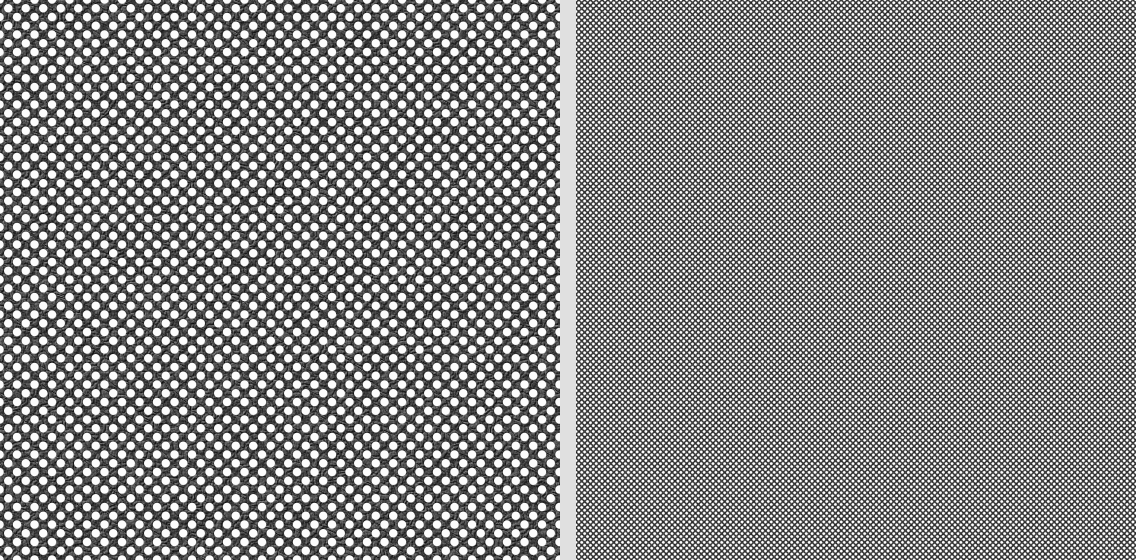
Left, the tile; right, the same tile 3 across and 3 down.
Reproduce this texture procedurally as a Shadertoy shader.

```glsl
// Black wrinkled leather perforated by a staggered grid of round white holes.

const float HOLES = 32.0;                     // holes per row; rows are half a pitch apart
const vec2  GRID_SHIFT = vec2(-0.03, 0.03);   // grid offset, in pitches
const float HOLE_RADIUS = 0.24;               // in pitches
const float RIM_WIDTH = 0.075;                // rolled edge around a hole, in pitches
const float RIM_SHADE = 0.42;
const float RIM_GLINT = 0.13;
const float WRINKLE_CELLS = 84.0;             // whole numbers keep the leather seamless
const float GRAIN_CELLS = 190.0;
const float RELIEF = 0.15;
const float RELIEF_STEP = 0.0016;             // in canvas widths
const float CREASE_DEPTH = 0.09;
const vec2  LIGHT_DIR = vec2(-0.6, 0.8);
const vec3  HOLE_COLOR = vec3(0.99);
const vec3  LEATHER_COLOR = vec3(0.285);
const float TAU = 6.2831853;

vec2 hash22(vec2 p) {
    vec3 q = fract(p.xyx * vec3(0.1031, 0.1030, 0.0973));
    q += dot(q, q.yzx + 33.33);
    return fract((q.xx + q.yz) * q.zy);
}

// Wrapping cellular noise: distance gap between the two nearest points,
// zero along the borders of the cells.
float cellGap(vec2 uv, float cells) {
    vec2 p = uv * cells;
    vec2 base = floor(p);
    float nearest = 8.0, second = 8.0;
    for (int y = -1; y <= 1; y++)
    for (int x = -1; x <= 1; x++) {
        vec2 cell = base + vec2(x, y);
        float d = length(cell + hash22(mod(cell, cells)) - p);
        second = min(second, max(nearest, d));
        nearest = min(nearest, d);
    }
    return second - nearest;
}

// Layered sines with whole periods bend the creases.
vec2 warp(vec2 uv) {
    vec2 a = TAU * uv;
    vec2 bend = sin(a.yx * vec2(23.0, 19.0) + 2.0 * sin(a * vec2(13.0, 17.0)));
    bend += 0.5 * sin(a.yx * vec2(47.0, 41.0) + a * vec2(31.0, 37.0));
    return uv + 0.004 * bend;
}

float leatherHeight(vec2 uv) {
    float wrinkles = smoothstep(0.0, 0.5, cellGap(warp(uv), WRINKLE_CELLS));
    float grain = smoothstep(0.0, 0.6, cellGap(uv, GRAIN_CELLS));
    return wrinkles + 0.45 * grain;
}

vec3 leather(vec2 uv) {
    vec2 towardLight = LIGHT_DIR * RELIEF_STEP;
    float height = leatherHeight(uv);
    float slope = leatherHeight(uv - towardLight) - leatherHeight(uv + towardLight);
    float patches = sin(TAU * (3.0 * uv.x + 2.0 * uv.y)) * sin(TAU * (5.0 * uv.y - 2.0 * uv.x));
    float tone = RELIEF * slope + CREASE_DEPTH * (height - 0.9) + 0.01 * patches;
    return max(LEATHER_COLOR + tone, vec3(0.06));
}

// Offset from the closest hole centre, in pitches.
vec2 fromHole(vec2 uv) {
    vec2 p = uv * HOLES - GRID_SHIFT;
    vec2 corner = p - round(p);
    vec2 middle = fract(p) - 0.5;
    return dot(corner, corner) < dot(middle, middle) ? corner : middle;
}

void mainImage(out vec4 fragColor, in vec2 fragCoord) {
    vec2 uv = fragCoord / iResolution.xy;
    float pixel = HOLES / min(iResolution.x, iResolution.y);

    vec2 offset = fromHole(uv);
    float dist = length(offset);
    float edge = dist - HOLE_RADIUS;

    // Rolled rim: shaded where it turns away from the light, glinting opposite.
    float facing = dot(offset, LIGHT_DIR) / max(dist, 0.001);
    float rim = 1.0 - smoothstep(0.0, RIM_WIDTH, edge);
    vec3 color = leather(uv);
    color *= 1.0 - rim * RIM_SHADE * smoothstep(-0.7, 0.6, facing);
    color += rim * RIM_GLINT * smoothstep(0.2, 0.9, -facing);

    // Punched hole
    float hole = clamp(0.5 - edge / pixel, 0.0, 1.0);
    fragColor = vec4(mix(color, HOLE_COLOR, hole), 1.0);
}
```
